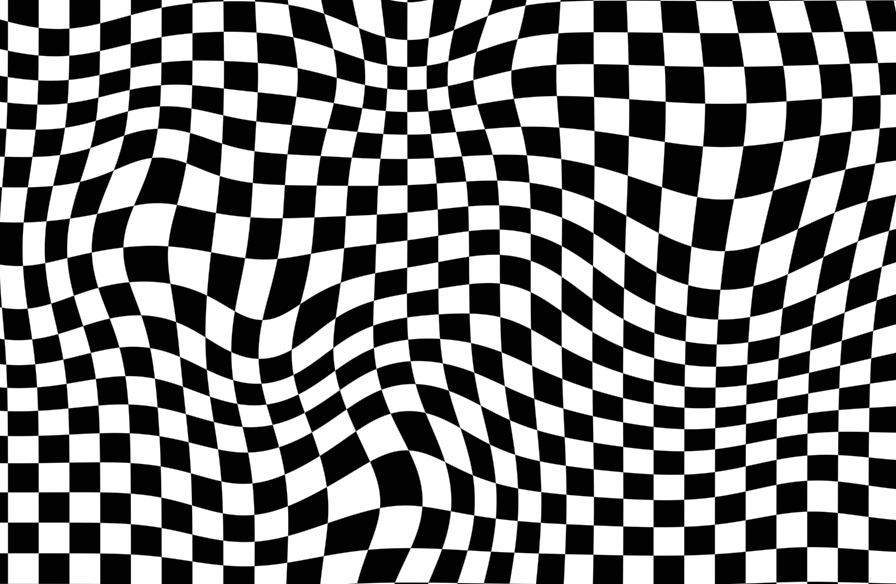
This pattern is drawn by a WebGL 1 fragment shader. Its source:

```glsl
precision highp float;
uniform vec2 u_resolution;

// Displacement that fades smoothly away from its centre, in cells.
vec2 push(vec2 p, vec2 center, float radius, vec2 shift) {
  vec2 d = (p - center) / radius;
  return shift * exp(-dot(d, d));
}

// Bends the flat grid with overlapping local pushes.
vec2 warp(vec2 p) {
  vec2 shift = vec2(0.0);

  // Right side: deep sag under leaning columns
  shift += push(p, vec2(23.5, 9.2), 4.7, vec2(0.0, -2.45));
  shift += push(p, vec2(27.3, 15.6), 4.9, vec2(1.5, 0.0));
  shift += push(p, vec2(26.1, 3.8), 2.7, vec2(0.0, 0.75));

  // Upper middle: pinch
  shift += push(p, vec2(13.3, 17.7), 2.8, vec2(0.0, -1.3));
  shift += push(p, vec2(11.4, 16.5), 2.3, vec2(0.75, 0.0));
  shift += push(p, vec2(15.3, 16.5), 2.3, vec2(-0.9, 0.0));

  // Left side: ridge, lean and squeezed edge rows
  shift += push(p, vec2(5.1, 14.3), 2.1, vec2(0.0, 0.95));
  shift += push(p, vec2(3.4, 10.9), 2.8, vec2(-1.3, 0.0));
  shift += push(p, vec2(0.6, 8.4), 2.7, vec2(0.0, -1.1));
  shift += push(p, vec2(1.9, 18.2), 3.0, vec2(0.0, -0.95));

  // Lower middle: fold beside a bulge
  shift += push(p, vec2(8.7, 7.4), 2.7, vec2(-0.85, -1.8));
  shift += push(p, vec2(13.1, 5.7), 3.0, vec2(0.0, 1.7));
  shift += push(p, vec2(14.0, 2.7), 3.0, vec2(1.5, 0.0));
  shift += push(p, vec2(8.0, 2.3), 2.3, vec2(0.0, -0.75));
  shift += push(p, vec2(16.7, 10.1), 2.7, vec2(0.0, 0.95));

  return p - shift + vec2(0.74, 0.0);
}

// Signed distance to the nearest grid line, alternating sign per cell.
vec2 alternatingDistance(vec2 p) {
  return 0.5 - abs(mod(p + 0.5, 2.0) - 1.0);
}

void main() {
  float pixel = 19.0 / u_resolution.y;
  vec2 p = gl_FragCoord.xy * pixel;
  vec2 grid = warp(p);

  // Pixel footprint in the warped grid sets the edge softness
  vec2 stepX = warp(p + vec2(pixel, 0.0)) - grid;
  vec2 stepY = warp(p + vec2(0.0, pixel)) - grid;
  vec2 footprint = sqrt(stepX * stepX + stepY * stepY);

  vec2 wave = clamp(alternatingDistance(grid) / (0.65 * footprint), -1.0, 1.0);
  float white = 0.5 - 0.5 * wave.x * wave.y;
  gl_FragColor = vec4(vec3(mix(0.008, 0.995, white)), 1.0);
}
```
